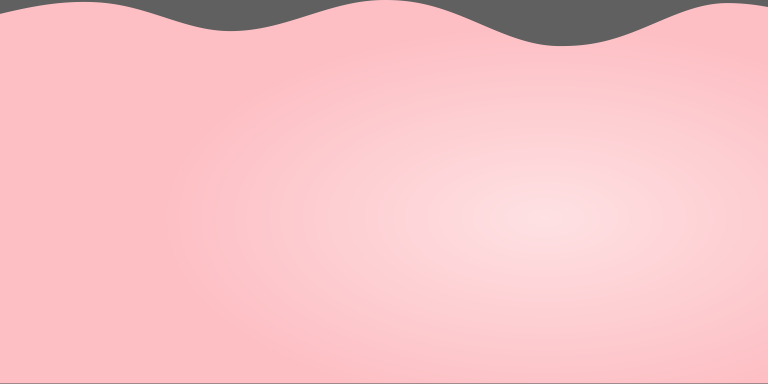
A Shadertoy shader for this background:

```glsl
// A soft pink backdrop lit by an elliptical glow right of centre, below a grey
// band with a wavy lower edge. The wave eases by cosine between its crests and
// troughs; the glow is a linear ramp over a scaled radial distance.

const vec3 GLOW_PINK = vec3(0.996, 0.882, 0.890);
const vec3 EDGE_PINK = vec3(0.992, 0.749, 0.769);
const vec3 BAND_GREY = vec3(0.376);

const vec2 GLOW_CENTRE = vec2(0.71, 0.432);
const float GLOW_RADIUS = 0.5;
const float BOTTOM_GAP = 0.0015;

// Wave turning points: x, depth below the top, skew of the curve leading in.
const int TURNS = 7;
const vec3 WAVE[TURNS] = vec3[TURNS](
    vec3(-0.137, 0.081, 1.0),
    vec3(0.109, 0.005, 1.0),
    vec3(0.300, 0.081, 1.1),
    vec3(0.501, 0.000, 1.0),
    vec3(0.729, 0.120, 1.1),
    vec3(0.947, 0.008, 1.15),
    vec3(1.217, 0.120, 1.0)
);

// Cosine ease from 0 to 1, with its middle shifted by the skew.
float cosineEase(float t, float skew) {
    return 0.5 - 0.5 * cos(3.14159 * pow(clamp(t, 0.0, 1.0), skew));
}

// Depth of the band at x; each finished segment carries into the next.
float waveDepth(float x) {
    float depth = WAVE[0].y;
    for (int i = 1; i < TURNS; i++) {
        vec3 a = WAVE[i - 1];
        vec3 b = WAVE[i];
        depth += (b.y - a.y) * cosineEase((x - a.x) / (b.x - a.x), b.z);
    }
    return depth;
}

// Antialiased coverage of a signed height, positive inside.
float coverage(float height, float pixel) {
    return clamp(height / pixel + 0.5, 0.0, 1.0);
}

vec3 radialGlow(vec2 uv, vec2 centre, float radius) {
    float d = length(uv - centre) / radius;
    return mix(GLOW_PINK, EDGE_PINK, clamp(d, 0.0, 1.0));
}

void mainImage(out vec4 fragColor, in vec2 fragCoord) {
    vec2 uv = fragCoord / iResolution.xy;
    float pixel = 1.0 / iResolution.y;

    // Pink field between the wave and a hairline along the bottom.
    float belowWave = coverage(1.0 - waveDepth(uv.x) - uv.y, pixel);
    float aboveGap = coverage(uv.y - BOTTOM_GAP, pixel);
    vec3 pink = radialGlow(uv, GLOW_CENTRE, GLOW_RADIUS);

    fragColor = vec4(mix(BAND_GREY, pink, belowWave * aboveGap), 1.0);
}
```
